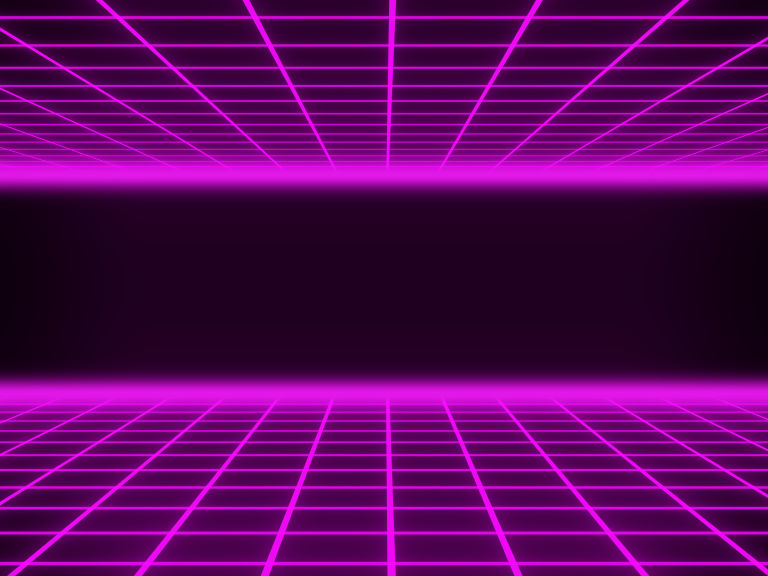
Write a Shadertoy shader that draws this background.

```glsl
// Two neon perspective grids, a ceiling and a floor, facing a dark central band.
// Each plane is projected from one vanishing point; rows repeat in inverse depth
// and columns in slope, with soft halos and a glowing strip along both horizons.

#define VANISH vec2(0.501, 0.5425)  // x as a share of width, y of height
#define CEILING_HORIZON 0.154       // distance from the vanishing height
#define FLOOR_HORIZON 0.226
#define COLUMN_WIDTH 0.0135         // half widths, relative to depth
#define ROW_WIDTH 0.0058
#define HALO_STRENGTH 0.24
#define GLOW_RADIUS 0.0175
#define HAZE_LENGTH 0.038
#define NEON vec3(0.97, 0.0, 1.0)

struct Plane {
    float horizon;   // where the plane stops
    float spacing;   // slope between columns
    float lean;      // slope of the middle column
    float rowScale;  // rows per inverse distance
    float rowPhase;
};

// Distance to the nearest whole number
float toInteger(float t) {
    return abs(fract(t + 0.5) - 0.5);
}

// Solid core with an exponential halo
float neonLine(float dist, float halfWidth, float pixel, float haloRadius) {
    float core = 1.0 - smoothstep(halfWidth - pixel * 0.8, halfWidth + pixel * 0.8, dist);
    return max(core * 0.94, HALO_STRENGTH * exp(-dist / haloRadius));
}

// Brightness of the lines at a sideways offset x and distance d from the vanishing point
float gridLines(Plane plane, float x, float d, float pixel) {
    float slope = x / d;
    float tilt = sqrt(1.0 + slope * slope);
    float columnDist = toInteger((slope - plane.lean) / plane.spacing) * plane.spacing * d / tilt;
    float rowDist = toInteger(plane.rowScale / d - plane.rowPhase) * d * d / plane.rowScale;

    float columns = neonLine(columnDist, COLUMN_WIDTH * d / tilt, pixel, 0.034 * d);
    float rows = neonLine(rowDist, ROW_WIDTH * d, pixel, 0.014 * d);
    rows *= mix(0.68, 0.90, smoothstep(plane.horizon, plane.horizon + 0.16, d));
    return 1.0 - (1.0 - columns) * (1.0 - rows);
}

void mainImage(out vec4 fragColor, in vec2 fragCoord) {
    vec2 uv = fragCoord / iResolution.xy;
    float pixel = 1.0 / iResolution.y;
    float x = (uv.x - VANISH.x) * iResolution.x / iResolution.y;
    float d = abs(uv.y - VANISH.y);
    bool isCeiling = uv.y > VANISH.y;

    Plane plane = Plane(FLOOR_HORIZON, 0.406, 0.022, 4.605, 0.842);
    if (isCeiling) plane = Plane(CEILING_HORIZON, 0.557, 0.030, 3.326, 0.787);
    float beyond = d - plane.horizon;
    float side = smoothstep(0.30, 0.52, abs(uv.x - 0.5));

    // Dark band, slightly lighter toward the horizons
    float bandOffset = (uv.y - 0.505) / 0.19;
    float band = 0.125 + 0.045 * min(bandOffset * bandOffset, 1.0);
    band *= 1.0 - 0.55 * side;

    // Plane surface, dimmer at the far ceiling and the outer corners
    float outer = smoothstep(0.0, 0.30, beyond);
    float surface = isCeiling ? mix(0.28, 0.17, outer) : mix(0.27, 0.29, outer);
    surface *= 1.0 - 0.60 * side * outer;
    float lines = gridLines(plane, x, max(d, 0.05), pixel);
    float haze = 0.42 * exp(-max(beyond, 0.0) / HAZE_LENGTH);
    surface += haze * (1.0 - surface);
    surface = 1.0 - (1.0 - surface) * (1.0 - lines);

    // Join both areas under the horizon glow
    float light = mix(band, surface, smoothstep(0.0, 0.016, beyond));
    float glow = exp(-0.5 * pow(beyond / GLOW_RADIUS, 2.0));
    light = 1.0 - (1.0 - light) * (1.0 - 0.90 * glow);

    vec3 color = NEON * light;
    color.g += 0.04 * light * light + 0.06 * glow * glow;
    fragColor = vec4(color, 1.0);
}
```
